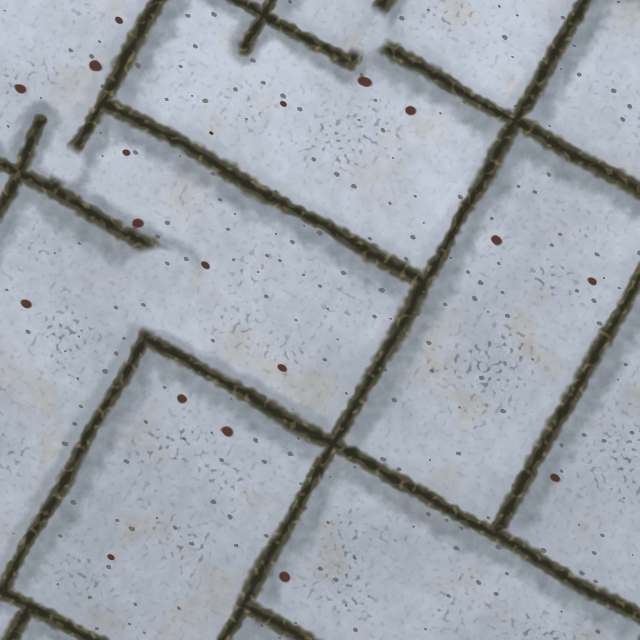
Write a three.js fragment shader that draws this texture.

```glsl
// Weathered grey concrete pavers in a tilted basket weave with slipped stones and mossy joints.
varying vec2 vUv;

#define UNIT 0.289              // short side of a paver
#define ORIGIN vec2(0.521, 0.306) // corner shared by four blocks
#define TILT 0.515              // rotation of the weave
#define JOINT 0.037             // half joint width, in pavers
#define BEVEL 0.15              // width of the shaded edge
#define WOBBLE 0.022            // unevenness of the edges
#define PITS 0.16               // depth of the worn grain
#define LIGHT vec3(0.75, 0.78, 0.83)
#define GREY vec3(0.63, 0.66, 0.70)
#define SHADE vec3(0.51, 0.54, 0.57)
#define MOSS vec3(0.31, 0.30, 0.24)
#define SOIL vec3(0.15, 0.15, 0.12)

vec2 hash2(vec2 p) {
  vec3 q = fract(p.xyx * vec3(0.1031, 0.1030, 0.0973));
  q += dot(q, q.yzx + 33.33);
  return fract((q.xx + q.yz) * q.zy);
}

// Gradient noise, about -0.7 to 0.7
float corner(vec2 cell, vec2 f, vec2 o) {
  float a = 6.2832 * hash2(cell + o).x;
  return dot(vec2(cos(a), sin(a)), f - o);
}

float noise(vec2 p) {
  vec2 i = floor(p), f = p - i;
  vec2 w = f * f * f * (f * (f * 6.0 - 15.0) + 10.0);
  return mix(mix(corner(i, f, vec2(0.0)), corner(i, f, vec2(1.0, 0.0)), w.x),
             mix(corner(i, f, vec2(0.0, 1.0)), corner(i, f, vec2(1.0)), w.x), w.y);
}

float fbm(vec2 p) {
  float sum = 0.0, amp = 0.6;
  for (int i = 0; i < 4; i++) {
    sum += amp * noise(p);
    p = mat2(1.6, 1.2, -1.2, 1.6) * p + 7.3;
    amp *= 0.5;
  }
  return sum;
}

// Scattered specks, one per chosen cell
float specks(vec2 p, float density, float radius) {
  vec2 cell = floor(p), h = hash2(cell + 91.0);
  vec2 d = p - cell - 0.3 - 0.4 * hash2(cell + 17.0);
  float r = radius * (0.5 + h.y) * (1.0 + 0.4 * noise(p * 6.0));
  return step(h.x, density) * (1.0 - smoothstep(r * 0.6, r, length(d * vec2(1.0, 1.4))));
}

float segment(vec2 p, vec2 a, vec2 b) {
  vec2 d = b - a;
  return length(p - a - d * clamp(dot(p - a, d) / dot(d, d), 0.0, 1.0));
}

// Lays a stone over those before it; cut is the distance to later stones
void lay(vec2 p, vec2 a, vec2 b, inout vec2 lo, inout vec2 hi, inout float cut) {
  vec2 q = abs(p - 0.5 * (a + b)) - 0.5 * (b - a);
  float d = length(max(q, 0.0)) + min(max(q.x, q.y), 0.0);
  if (d < 0.0) { lo = a; hi = b; cut = 9.0; }
  else cut = min(cut, d);
}

float gap(vec2 p, vec2 c, float r) {
  return 1.0 - smoothstep(r, r + 0.07, length(p - c));
}

void main() {
  // Tilted paver space, x to the lower right and y to the lower left
  vec2 s = (vUv - ORIGIN) * vec2(1.0, -1.0) / UNIT;
  float c = cos(TILT), n = sin(TILT);
  vec2 g = vec2(s.x * c + s.y * n, s.y * c - s.x * n);
  vec2 p = g + WOBBLE * vec2(noise(g * 2.3), noise(g * 2.3 + 40.0))
             + 0.4 * WOBBLE * vec2(noise(g * 17.0), noise(g * 17.0 + 9.0));

  // Basket weave: pairs of stones, turned in alternate blocks
  vec2 block = floor(p * 0.5), inside = p - 2.0 * block;
  float turned = mod(block.x + block.y, 2.0);
  vec2 along = mix(vec2(0.0, 1.0), vec2(1.0, 0.0), turned);
  vec2 lo = 2.0 * block + along * floor(inside), hi = lo + 2.0 - along;
  float cut = 9.0;

  // Slipped rows on the left and at the top
  for (int i = 0; i < 3; i++) {
    float x = -3.23 + 1.03 * float(i);
    float y = i < 2 ? -0.44 : 0.0;
    lay(p, vec2(x, y), vec2(i < 2 ? x + 1.03 : 0.0, 1.57), lo, hi, cut);
  }
  for (int i = 0; i < 2; i++) {
    float x = -2.01 + 0.535 * float(i);
    lay(p, vec2(x, -4.0), vec2(x + 0.535, -1.83), lo, hi, cut);
  }

  // Joint stubs, and places where a joint is lost
  cut = min(cut, segment(p, vec2(-2.2, -0.44), vec2(-2.23, -0.74)));
  cut = min(cut, segment(p, vec2(-1.475, -1.83), vec2(-1.48, -1.64)));
  float kept = 1.0 - max(gap(p, vec2(-1.22, -0.27), 0.2),
                     max(gap(p, vec2(-2.0, -0.6), 0.07), gap(p, vec2(-0.95, -2.03), 0.1)));

  vec2 near = p - lo, far = hi - p;
  float upper = min(near.x, near.y), lower = min(far.x, far.y);
  float edge = min(min(upper, lower), cut);

  // Stone face: cloudy tone, warm stains, pitted centre
  float cloud = fbm(g * 1.7 + 3.0), fine = fbm(g * 13.0);
  float tone = 0.56 + 0.75 * cloud + 0.5 * fine + 0.65 * (vUv.y - 0.5)
             + 0.3 * (hash2(lo * 7.0 + 50.0).x - 0.5);
  vec3 col = mix(GREY, LIGHT, clamp(tone, -0.35, 1.15));
  col -= vec3(0.0, 0.025, 0.065) * smoothstep(0.05, 0.4, fbm(g * 2.6 + 21.0));
  float rough = smoothstep(0.12, 0.4, edge) * smoothstep(-0.1, 0.25, fbm(g * 2.0 + 11.0));
  col -= PITS * (0.25 + rough) * smoothstep(0.1, 0.5, noise(g * 33.0));
  col += 0.05 * rough * noise(g * 48.0);

  // Shaded bevel on upper edges, narrow pale lip on lower ones
  float ragged = 0.04 * fine + 0.05 * cloud;
  float bevel = 1.0 - smoothstep(BEVEL * 0.65, BEVEL * 1.25, min(upper, cut * 1.5) + ragged);
  float rim = 1.0 - smoothstep(0.05, 0.13, lower + ragged);
  col = mix(col, SHADE + 0.12 * fine, 0.8 * bevel * kept);
  col = mix(col, GREY, 0.55 * rim * kept);

  // Loose grit and brown flecks
  col = mix(col, vec3(0.36, 0.36, 0.36), 0.75 * specks(g * 9.0, 0.22, 0.13));
  col = mix(col, vec3(0.30, 0.17, 0.13), 0.9 * specks(g * 3.1 + 5.0, 0.12, 0.1));

  // Mossy joint with a dark core and crumbs
  float width = JOINT * (1.0 + 0.45 * noise(g * 1.9 + 60.0) + 0.35 * noise(g * 22.0));
  float joint = 1.0 - smoothstep(width * 0.7, width * 1.5, edge);
  float core = 1.0 - smoothstep(width * 0.1, width * 0.75, edge + 0.02 * noise(g * 15.0));
  vec3 fill = mix(MOSS, SOIL, 0.85 * core);
  fill += vec3(0.15, 0.13, 0.08) * smoothstep(0.1, 0.5, noise(g * 27.0 + 8.0));
  col = mix(col, fill, joint * kept);

  gl_FragColor = vec4(clamp(col, 0.0, 1.0), 1.0);
}
```
